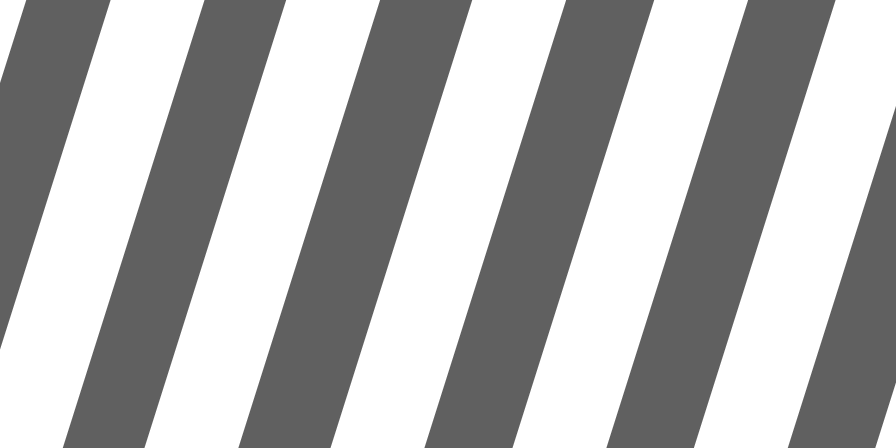
Reproduce this pattern procedurally as a Shadertoy shader.

```glsl
// Slanted grey bands of slightly uneven width, parted by equal white gaps.

#define BAND_COUNT 6
#define SLANT 0.3164        // sideways shift per unit of height
#define GAP 0.2096          // white gap, in canvas heights
#define FIRST_EDGE -0.2578  // left edge of the first band at the bottom
#define BAND_COLOR vec3(0.378)
#define GROUND_COLOR vec3(1.0)

// Horizontal width of each band, in canvas heights
const float bandWidths[BAND_COUNT] =
    float[](0.1883, 0.1823, 0.2057, 0.1966, 0.1953, 0.1953);

// Signed distance to the nearest band, negative inside
float bandDistance(vec2 p) {
    float x = p.x - SLANT * p.y;
    float left = FIRST_EDGE;
    float nearest = 1e3;
    for (int i = 0; i < BAND_COUNT; i++) {
        float halfWidth = 0.5 * bandWidths[i];
        nearest = min(nearest, abs(x - left - halfWidth) - halfWidth);
        left += bandWidths[i] + GAP;
    }
    // Turn the horizontal offset into a perpendicular one
    return nearest / length(vec2(1.0, SLANT));
}

void mainImage(out vec4 fragColor, in vec2 fragCoord) {
    float pixel = 1.0 / iResolution.y;
    float d = bandDistance(fragCoord * pixel);

    // Edge coverage, one pixel wide
    float coverage = clamp(0.5 - d / pixel, 0.0, 1.0);
    fragColor = vec4(mix(GROUND_COLOR, BAND_COLOR, coverage), 1.0);
}
```
